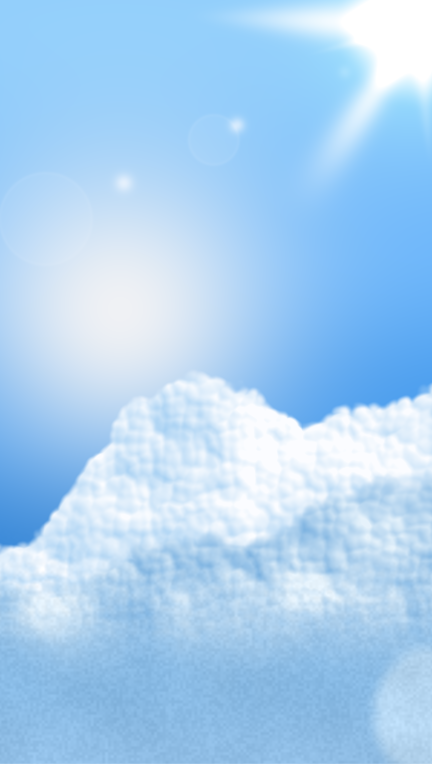
Reproduce this background procedurally as a WebGL 2 fragment shader.

```glsl
#version 300 es
precision highp float;
// A blue sky with a warm haze, a corner sun with lens flares and banks of cumulus.
// Each cloud bank is a ridge line roughened by cellular billows, which also
// light it through a slope estimate. Units: canvas width = 1, origin lower left.
uniform vec2 u_resolution;
out vec4 fragColor;

float hash(vec2 p) {
  vec3 q = fract(p.xyx * vec3(0.1031, 0.1030, 0.0973));
  q += dot(q, q.yzx + 33.33);
  return fract((q.x + q.y) * q.z);
}

float noise(vec2 p) {
  vec2 i = floor(p), f = fract(p);
  f = f * f * (3.0 - 2.0 * f);
  return mix(mix(hash(i), hash(i + vec2(1, 0)), f.x),
             mix(hash(i + vec2(0, 1)), hash(i + vec2(1, 1)), f.x), f.y);
}

float fbm(vec2 p) {
  float sum = 0.0, amp = 0.5;
  for (int i = 0; i < 5; i++) {
    sum += amp * noise(p);
    p = mat2(1.6, 1.2, -1.2, 1.6) * p + 3.7;
    amp *= 0.5;
  }
  return sum;
}

// Rounded bumps around jittered cell centres, blended softly.
float puffs(vec2 p) {
  vec2 cell = floor(p);
  float sum = 0.0;
  for (int y = -1; y <= 1; y++)
    for (int x = -1; x <= 1; x++) {
      vec2 c = cell + vec2(x, y);
      vec2 d = c + 0.15 + 0.7 * vec2(hash(c), hash(c + 71.3)) - p;
      sum += exp(-9.0 * dot(d, d));
    }
  return 1.0 + log(sum + 0.001) / 9.0;
}

float billow(vec2 p) {
  p += 0.035 * (vec2(fbm(p * 9.0), fbm(p * 9.0 + 40.0)) - 0.5);
  return 0.55 * puffs(p * 8.0) + 0.28 * puffs(p * 17.0 + 5.0) + 0.17 * puffs(p * 37.0 + 9.0);
}

float ridge(float[11] heights, float x) {
  float s = clamp(x, 0.0, 0.999) * 10.0;
  int i = int(s);
  return mix(heights[i], heights[i + 1], fract(s));
}

// Soft elliptical spot, 1 at its centre.
float spot(vec2 p, vec2 centre, vec2 size) {
  vec2 d = (p - centre) / size;
  return exp(-dot(d, d));
}

// Beam from the origin: half width changes from w0 to w1 along its reach.
float beam(vec2 q, vec2 dir, float w0, float w1, float reach) {
  dir = normalize(dir);
  float along = dot(q, dir) / reach, side = dot(q, vec2(-dir.y, dir.x));
  float w = max(mix(w0, w1, along), 0.002);
  return exp(-side * side / (w * w)) * smoothstep(1.0, 0.25, along) * step(0.0, along);
}

// Faint lens ghost with a slightly brighter rim.
float ghost(vec2 p, vec2 centre, float radius) {
  float d = length(p - centre) - radius;
  return 0.07 * smoothstep(0.004, -0.004, d) + 0.06 * exp(-d * d * 60000.0);
}

vec3 skyColour(vec2 p) {
  vec3 c = mix(vec3(0.18, 0.51, 0.84), vec3(0.28, 0.61, 0.93), smoothstep(0.48, 0.86, p.y));
  c = mix(c, vec3(0.42, 0.71, 0.98), smoothstep(0.80, 1.20, p.y));
  c = mix(c, vec3(0.57, 0.81, 0.985), smoothstep(1.10, 1.75, p.y));
  vec2 d = p - vec2(0.278, 1.06);
  c = mix(c, vec3(0.95, 0.95, 0.955), exp(-7.2 * dot(d, d)) * 0.98);
  // Lens ghosts and sparks
  float flare = ghost(p, vec2(0.106, 1.271), 0.107) + ghost(p, vec2(0.495, 1.454), 0.058);
  flare += 0.65 * spot(p, vec2(0.549, 1.488), vec2(0.017)) + 0.7 * spot(p, vec2(0.287, 1.354), vec2(0.02));
  flare += 0.25 * spot(p, vec2(0.799, 1.611), vec2(0.015));
  c = mix(c, vec3(0.97, 0.98, 1.0), min(flare, 1.0));
  // Sun halo, beams and core
  vec2 q = p - vec2(0.97, 1.72);
  float r = length(q);
  c = mix(c, vec3(0.66, 0.95, 1.0), 0.85 * exp(-r * r * 26.0));
  float light = 0.95 * beam(q, vec2(-1.0, 0.04), 0.062, 0.012, 0.55);
  light += 0.85 * beam(q, vec2(-0.55, -0.83), 0.022, 0.06, 0.56);
  light += 0.35 * beam(q, vec2(-1.0, -0.27), 0.02, 0.002, 0.28);
  light += 0.4 * beam(q, vec2(0.08, -1.0), 0.03, 0.004, 0.34);
  return mix(c, vec3(1.0), min(light + smoothstep(0.20, 0.08, r), 1.0));
}

void main() {
  vec2 p = gl_FragCoord.xy / u_resolution.x;
  vec3 c = skyColour(p);
  vec2 toLight = vec2(0.009, 0.011);

  // Rear bank: bright, with white flanks on the right
  float[11] rearLine = float[11](0.49, 0.535, 0.675, 0.825, 0.88, 0.896, 0.85, 0.775, 0.81, 0.825, 0.885);
  float b = billow(p);
  float slope = b - billow(p + toLight);
  float depth = ridge(rearLine, p.x) - p.y + 0.12 * (b - 0.68);
  float lit = 0.42 + 3.0 * slope + 0.5 * (fbm(p * 7.0) - 0.5);
  lit += 0.3 * exp(-max(depth, 0.0) * 14.0);
  lit += 0.5 * spot(p, vec2(0.58, 0.66), vec2(0.09, 0.19)) + 0.55 * spot(p, vec2(0.86, 0.72), vec2(0.23, 0.10));
  lit += 0.35 * spot(p, vec2(0.32, 0.59), vec2(0.11, 0.06));
  vec3 cloud = mix(vec3(0.64, 0.81, 0.95), vec3(0.985, 0.99, 1.0), clamp(lit, 0.0, 1.0));
  c = mix(c, cloud, smoothstep(-0.006, 0.018, depth));

  // Front bank: shaded blue, melting into the lower haze
  float[11] frontLine = float[11](0.39, 0.40, 0.405, 0.485, 0.505, 0.516, 0.52, 0.57, 0.63, 0.645, 0.655);
  b = billow(p + 4.3);
  slope = b - billow(p + 4.3 + toLight);
  depth = ridge(frontLine, p.x) - p.y + 0.13 * (b - 0.68);
  float form = smoothstep(0.22, 0.48, p.y);
  lit = 0.3 + form * (2.8 * slope + 0.12) + 0.5 * (fbm(p * 6.0 + 8.0) - 0.5);
  lit += 0.6 * spot(p, vec2(0.11, 0.355), vec2(0.09, 0.06)) + 0.5 * spot(p, vec2(0.68, 0.42), vec2(0.10, 0.06));
  lit += 0.3 * spot(p, vec2(0.42, 0.36), vec2(0.06, 0.07)) + 0.3 * spot(p, vec2(0.90, 0.52), vec2(0.16, 0.09));
  cloud = mix(vec3(0.49, 0.70, 0.88), vec3(0.90, 0.95, 0.985), clamp(lit, 0.0, 1.0));
  vec3 haze = mix(vec3(0.56, 0.74, 0.895), vec3(0.50, 0.71, 0.885), smoothstep(0.0, 0.3, p.y));
  haze += 0.12 * (fbm(p * 5.0 + 2.0) - 0.45);
  cloud = mix(haze, cloud, smoothstep(0.12, 0.42, p.y + 0.1 * (b - 0.6)));
  c = mix(c, cloud, smoothstep(-0.008, 0.03, depth));

  // Pale puff in the lower right corner, fine grain and the white base line
  float puff = 0.145 - length((p - vec2(1.01, 0.125)) * vec2(1.0, 0.9)) + 0.04 * (b - 0.6);
  c = mix(c, vec3(0.74, 0.86, 0.955) + 0.15 * (fbm(p * 9.0) - 0.5), 0.85 * smoothstep(-0.01, 0.035, puff));
  c += 0.05 * (noise(p * 150.0) - 0.5) * smoothstep(0.6, 0.3, p.y);
  c = mix(c, vec3(1.0), smoothstep(0.011, 0.008, p.y));
  fragColor = vec4(clamp(c, 0.0, 1.0), 1.0);
}
```
